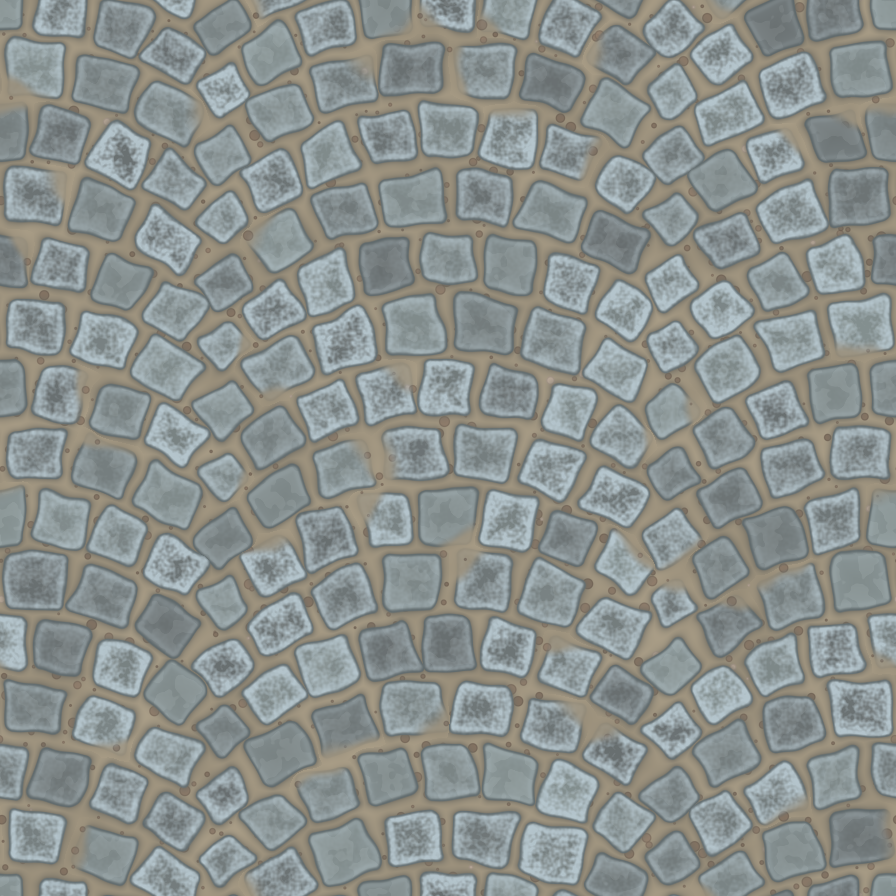
A Shadertoy shader for this texture:

```glsl
// Weathered grey cobblestones laid in segmental arcs on sandy ground with small pebbles.
#define ARCHES 2.0          // arcs across the canvas
#define ROWS 14.0           // courses up the canvas
#define ARC_RADIUS 0.3685   // radius of each arc
#define ROW_SHIFT -0.004    // height of the first course
#define STONE_FILL 0.87     // stone size relative to its slot
#define CORNER 0.009        // corner rounding
#define WOBBLE 0.007        // unevenness of the outlines
#define PEBBLE_CELLS 50.0   // pebble grid across the canvas
#define SAND vec3(0.635, 0.59, 0.505)
#define SHADOW vec3(0.43, 0.42, 0.385)
#define OUTLINE vec3(0.36, 0.40, 0.41)
#define FROST vec3(0.71, 0.775, 0.805)

struct Stone { float dist; vec2 local; vec2 id; };

vec3 hash3(vec2 p) {
    vec3 q = fract(p.xyx * vec3(0.1031, 0.1030, 0.0973));
    q += dot(q, q.yxz + 33.33);
    return fract((q.xxy + q.yzz) * q.zyx);
}

float cornerSlope(vec2 cell, vec2 offset, float freq) {
    float a = 6.2832 * hash3(mod(cell, freq) + freq).x;
    return dot(vec2(cos(a), sin(a)), offset);
}

// Gradient noise that repeats with the canvas
float noise(vec2 uv, float freq) {
    vec2 p = uv * freq, i = floor(p), f = p - i;
    vec2 s = f * f * f * (f * (f * 6.0 - 15.0) + 10.0), e = vec2(1, 0);
    return mix(mix(cornerSlope(i, f, freq), cornerSlope(i + e, f - e, freq), s.x),
               mix(cornerSlope(i + e.yx, f - e.yx, freq), cornerSlope(i + 1.0, f - 1.0, freq), s.x), s.y);
}

float roundBox(vec2 p, vec2 halfSize, float r) {
    vec2 q = abs(p) - halfSize + r;
    return length(max(q, 0.0)) + min(max(q.x, q.y), 0.0) - r;
}

// Nearest stone; courses alternate between eight and seven stones per arc
Stone nearestStone(vec2 uv) {
    float span = 1.0 / ARCHES, pitch = 1.0 / ROWS;
    float halfAngle = asin(0.5 * span / ARC_RADIUS);
    float arch = round(uv.x / span), u = uv.x - arch * span;
    float drop = ARC_RADIUS - sqrt(ARC_RADIUS * ARC_RADIUS - u * u);
    float row0 = round((uv.y + drop - ROW_SHIFT) / pitch);
    float along = arch + 0.5 + asin(u / ARC_RADIUS) / (2.0 * halfAngle);
    Stone best = Stone(1.0, vec2(0), vec2(0));
    for (float r = row0 - 1.0; r < row0 + 1.5; r++) {
        float count = 8.0 - mod(r, 2.0);
        float j0 = round(along * count);
        for (float j = j0 - 1.0; j < j0 + 1.5; j++) {
            float a = floor((j + 0.5) / count), k = j - a * count;
            vec2 id = vec2(mod(a, ARCHES) * 8.0 + k, mod(r, ROWS));
            vec3 rnd = hash3(id + 3.0), shape = hash3(id + 71.0) - 0.5;
            float theta = halfAngle * (2.0 * k / count - 1.0);
            vec2 centre = vec2(a * span + ARC_RADIUS * sin(theta),
                               r * pitch + ROW_SHIFT - ARC_RADIUS * (1.0 - cos(theta)));
            float valley = k < 0.5 ? 0.84 : 1.0;
            float tilt = theta * valley + 0.16 * (rnd.z - 0.5);
            vec2 p = uv - centre - 0.003 * shape.xy;
            vec2 q = vec2(dot(p, vec2(cos(tilt), -sin(tilt))), dot(p, vec2(sin(tilt), cos(tilt))));
            vec2 halfSize = 0.5 * STONE_FILL * vec2(2.0 * halfAngle * ARC_RADIUS / count * valley, pitch * cos(theta * 0.9));
            halfSize *= mix(vec2(0.9), vec2(1.05), rnd.xy);
            // Skew and taper make uneven quadrilaterals
            vec2 bent = q + vec2(0.18 * shape.x * q.y, 0.1 * shape.y * q.x);
            bent.x *= 1.0 + 7.0 * shape.z * q.y;
            bent.y *= 1.0 + 5.0 * shape.y * q.x;
            float d = roundBox(bent, halfSize, CORNER);
            if (d < best.dist) best = Stone(d, q / halfSize, id);
        }
    }
    return best;
}

// Sand with scattered, faintly outlined pebbles
vec3 ground(vec2 uv, float px) {
    vec3 col = SAND * (1.0 + 0.09 * noise(uv, 9.0) + 0.05 * noise(uv, 40.0));
    vec2 cell = floor(uv * PEBBLE_CELLS);
    for (int n = 0; n < 9; n++) {
        vec2 c = cell + vec2(n % 3, n / 3) - 1.0;
        vec3 rnd = hash3(mod(c, PEBBLE_CELLS) + 211.0);
        vec3 kind = hash3(mod(c, PEBBLE_CELLS) + 409.0);
        if (kind.x > 0.6) continue;
        float radius = mix(0.0015, 0.0062, rnd.z * rnd.z);
        float d = length(uv - (c + rnd.xy) / PEBBLE_CELLS) - radius;
        vec3 pebble = mix(vec3(0.48, 0.41, 0.35), vec3(0.57, 0.49, 0.42), kind.y);
        if (kind.z > 0.96) pebble = vec3(0.76, 0.69, 0.63);
        pebble *= mix(1.0, 0.86, smoothstep(-0.0022, -0.0004, d));
        col = mix(col, pebble, 0.85 * smoothstep(px, -px, d));
    }
    return col;
}

vec3 stoneColor(vec2 uv, Stone s) {
    vec3 rnd = hash3(s.id + 131.0);
    float blotch = noise(uv, 46.0) + 0.5 * noise(uv, 105.0);
    float grain = noise(uv, 230.0) + 0.6 * noise(uv, 130.0);
    float depth = clamp(-s.dist / 0.027, 0.0, 1.0), wear = rnd.y;
    vec3 col = mix(vec3(0.425, 0.45, 0.455), vec3(0.535, 0.58, 0.58), rnd.x);
    col += 0.035 * (smoothstep(-0.04, 0.04, blotch) - 0.5);
    // Pale frosting gathers at the edges and spreads with wear
    float frost = mix(0.12, 0.85, wear) * (1.0 - depth) + wear * (0.65 * blotch + 0.75 * grain + 0.12);
    col = mix(col, FROST, clamp(frost, 0.0, 0.95));
    float rim = exp(-pow((s.dist + 0.0058) / 0.0026, 2.0));
    col = mix(col, FROST, rim * mix(0.1, 0.75, wear));
    return mix(col, OUTLINE, 0.85 * smoothstep(-0.0042, -0.0006, s.dist));
}

void mainImage(out vec4 fragColor, in vec2 fragCoord) {
    vec2 uv = fragCoord / iResolution.y;
    float px = 0.8 / iResolution.y;
    Stone s = nearestStone(uv + WOBBLE * vec2(noise(uv, 26.0), noise(uv + 0.37, 26.0)));
    // Some stones sink into the sand on one side
    vec3 rnd = hash3(s.id + 307.0);
    float side = dot(s.local, vec2(cos(rnd.x * 6.2832), sin(rnd.x * 6.2832)));
    float buried = step(0.78, rnd.y) * smoothstep(0.45, 1.0, side + 0.3 * noise(uv, 30.0));
    vec3 col = ground(uv, px);
    float shade = 0.75 * exp(-max(s.dist, 0.0) / 0.0035);
    col = mix(col, SHADOW, shade * (1.0 - 0.8 * buried));
    col = mix(col, stoneColor(uv, s), smoothstep(px, -px, s.dist) * (1.0 - 0.9 * buried));
    fragColor = vec4(col, 1.0);
}
```
